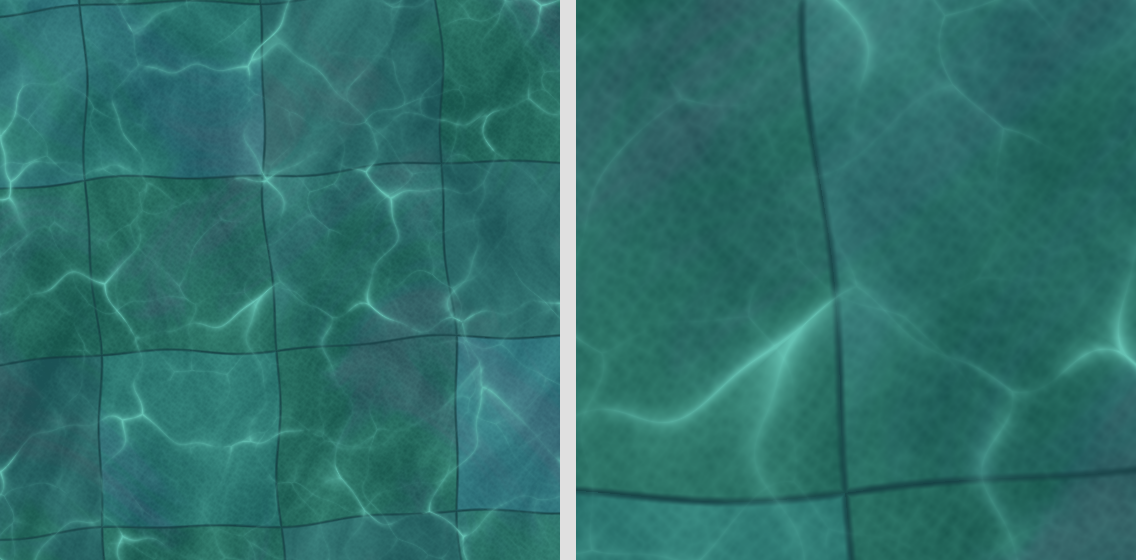
Left: the whole. Right: its middle third, enlarged.
This texture is drawn by a WebGL 2 fragment shader. Its source:

```glsl
#version 300 es
precision highp float;

uniform vec2 u_resolution;
out vec4 outColor;

// Tile grid, in canvas units
const vec2 TILE_SIZE = vec2(0.318, 0.312);
const vec2 GRID_ORIGIN = vec2(0.191, 0.042);
const vec2 GRID_SKEW = vec2(-0.05, 0.05);
const float GRID_SWAY = 0.006;
const float JOINT_WIDTH = 0.0018;
const float JOINT_SOFTNESS = 0.0022;

// Light web
const float WEB_SCALE = 5.2;
const float WEB_BEND = 0.022;
const float WEB_CORE = 0.045;
const float WEB_HALO = 0.17;

// Colours
const vec3 DEEP_TEAL = vec3(0.105, 0.325, 0.335);
const vec3 PALE_TEAL = vec3(0.255, 0.545, 0.525);
const vec3 JOINT_COLOR = vec3(0.075, 0.235, 0.255);
const vec3 WEB_COLOR = vec3(0.42, 0.79, 0.73);
const vec3 MOSS_TINT = vec3(-0.015, 0.012, -0.035);
const vec3 ROSE_TINT = vec3(0.045, -0.015, 0.0);
const vec3 BLUE_TINT = vec3(-0.01, 0.0, 0.04);

const mat2 TURN = mat2(0.8, 0.6, -0.6, 0.8);

vec2 hash2(vec2 p) {
    p = vec2(dot(p, vec2(127.1, 311.7)), dot(p, vec2(269.5, 183.3)));
    return fract(sin(p) * 43758.55);
}

// Layered, folded sines, roughly -1 to 1
float mottle(vec2 p) {
    float sum = 0.0, amp = 0.5;
    for (int i = 0; i < 5; i++) {
        p += 0.7 * sin(p.yx * 1.3 + float(i) * 1.7);
        sum += amp * sin(p.x) * sin(p.y + 1.0);
        p = TURN * p * 1.9 + 2.3;
        amp *= 0.6;
    }
    return sum;
}

// Distances to the three nearest cell centres
vec3 cellular(vec2 p) {
    vec2 cell = floor(p), f = fract(p);
    vec3 near = vec3(9.0);
    for (int y = -1; y <= 1; y++)
    for (int x = -1; x <= 1; x++) {
        vec2 o = vec2(x, y);
        float d = length(o + 0.1 + 0.8 * hash2(cell + o) - f);
        if (d < near.x) near = vec3(d, near.xy);
        else if (d < near.y) near = vec3(near.x, d, near.y);
        else near.z = min(near.z, d);
    }
    return near;
}

vec2 sway(vec2 p) {
    return sin(p.yx * 13.0 + vec2(0.4, 2.1)) + 0.5 * sin(p.yx * 29.0 + p * 9.0);
}

// Bright filaments along cell borders, strongest where borders meet
float lightWeb(vec2 p, float scale) {
    vec2 bent = p + WEB_BEND * sway(p * 1.3) + 0.004 * sin(p.yx * 85.0);
    vec3 d = cellular(bent * scale + 3.7);
    float edge = d.y - d.x;
    float knot = exp(-3.5 * (d.z - d.x));
    float patches = smoothstep(-0.25, 0.3, mottle(p * 10.0 + 4.0));
    float glow = exp(-edge / WEB_CORE) + 0.22 * exp(-edge / WEB_HALO);
    return glow * (0.2 + 0.8 * knot) * (0.25 + 0.75 * patches);
}

void main() {
    vec2 p = gl_FragCoord.xy / u_resolution;

    // Skewed grid, with joints bent by the water
    vec2 grid = (p - GRID_ORIGIN - GRID_SKEW * p.yx + GRID_SWAY * sway(p * 0.9)) / TILE_SIZE;
    vec2 tile = floor(grid);
    vec2 seed = hash2(tile + 11.0);
    vec2 toJoint = abs(fract(grid + 0.5) - 0.5) * TILE_SIZE;

    // Stone: broad shade, rough patches and brushed grain
    float broad = mottle(p * vec2(11.0, 6.5) + 1.3);
    float rough = mottle(p * 27.0 + seed * 6.0);
    float grain = cellular(TURN * p * vec2(75.0, 130.0)).x - 0.45;
    float fine = cellular(TURN * p * vec2(190.0, 120.0)).x - 0.45;
    float shade = 0.43 + 0.42 * broad + 0.16 * rough + 0.24 * (seed.x - 0.5);
    shade += (0.17 * grain + 0.13 * fine) * (0.7 + 0.6 * seed.y);
    vec3 color = mix(DEEP_TEAL, PALE_TEAL, clamp(shade, 0.0, 1.15));

    // Stains and tile tints
    float stain = mottle(p * 7.0 + 8.0);
    color += MOSS_TINT * smoothstep(0.0, 0.5, stain + seed.y - 0.5);
    color += ROSE_TINT * smoothstep(0.1, 0.6, -stain);
    color += BLUE_TINT * smoothstep(0.6, 1.0, seed.x);

    // Joints of uneven darkness
    vec2 joint = 1.0 - smoothstep(vec2(0.0), vec2(JOINT_WIDTH + JOINT_SOFTNESS), toJoint);
    float jointMask = max(joint.x, joint.y) * (0.72 + 0.25 * rough);
    color = mix(color, JOINT_COLOR, clamp(jointMask, 0.0, 1.0));

    // Light falling through the surface
    float web = lightWeb(p, WEB_SCALE) + 0.3 * lightWeb(p.yx + 5.0, WEB_SCALE * 1.7);
    color = mix(color, WEB_COLOR, clamp(web * 0.85, 0.0, 0.9));

    outColor = vec4(color, 1.0);
}
```
